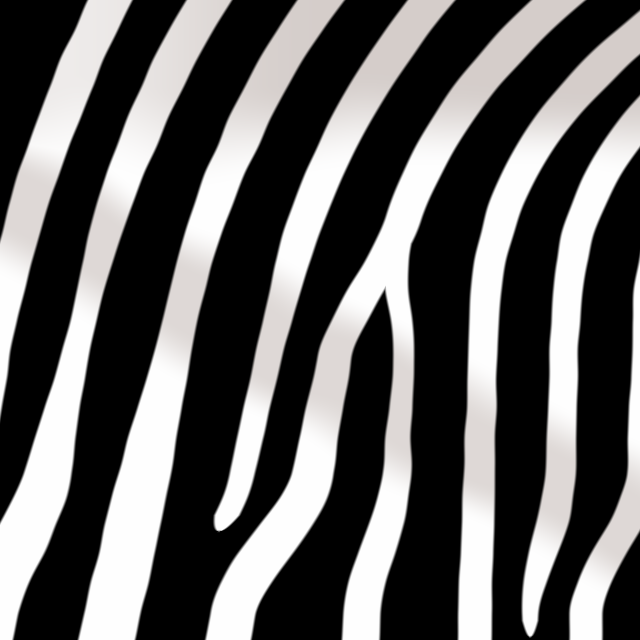
This pattern is drawn by a WebGL 1 fragment shader. Its source:

```glsl
precision highp float;
// Zebra hide: curved white stripes with forks and tapered tips on black.

uniform vec2 u_resolution;

#define STRIPES 9
#define SPACING 0.127
#define MID_HEIGHT 0.52
#define SWEEP 0.18
#define EDGE_SOFTNESS 0.0028
#define WOBBLE 0.0035
#define BLACK vec3(0.0)
#define WHITE vec3(0.995)
#define WARM_GREY vec3(0.855, 0.83, 0.82)

float hash(vec2 p) {
  vec3 q = fract(vec3(p.xyx) * 0.1031);
  q += dot(q, q.yzx + 33.33);
  return fract((q.x + q.y) * q.z);
}

float noise(vec2 p) {
  vec2 cell = floor(p), f = fract(p);
  f = f * f * (3.0 - 2.0 * f);
  return mix(mix(hash(cell), hash(cell + vec2(1.0, 0.0)), f.x),
             mix(hash(cell + vec2(0.0, 1.0)), hash(cell + vec2(1.0)), f.x), f.y);
}

float bell(float x) { return exp(-x * x); }

// Centre line of stripe i, "down" being the distance from the top edge.
float freeCentre(float i, float down) {
  float rise = (MID_HEIGHT - down) / MID_HEIGHT;
  float lean = mix(0.12, 0.015, smoothstep(3.5, 5.5, i));
  float curl = SWEEP + 0.022 * i - lean;
  float kink = 0.04 * (1.0 + cos(1.5708 * i)) * smoothstep(0.74, 0.96, down);
  return SPACING * i - 0.007 + 0.055 * bell(0.775 * (i - 3.0))
       + lean * rise + curl * pow(max(rise, 0.0), 2.4) - kink;
}

// The first two stripes of each group of four join above their fork.
float centre(float i, float down) {
  float group = floor(i / 4.0);
  float lead = 4.0 * group;
  float x = freeCentre(i, down);
  if (i - lead > 1.5) return x;
  float fork = 0.45 - 1.5 * abs(group - 1.0);
  float joined = 1.0 - smoothstep(fork - 0.11, fork + 0.11, down);
  float trunk = mix(freeCentre(lead, down), freeCentre(lead + 1.0, down), 0.6);
  return mix(x, trunk, joined);
}

float halfWidth(float i, float down) {
  float pinch = mod(i, 4.0) == 1.0 ? 0.012 : 0.004;
  float growth = 0.014 * (1.0 - smoothstep(2.0, 6.0, i));
  return 0.031 - 0.0007 * i - pinch * bell((down - 0.57) / 0.24)
       + growth * smoothstep(0.45, 0.8, down);
}

// Signed distance to stripe i; the last of each group ends in a rounded tip.
float stripe(float i, vec2 p) {
  float e = 0.005;
  float slope = (centre(i, p.y + e) - centre(i, p.y - e)) / (2.0 * e);
  float across = abs(p.x - centre(i, p.y)) / sqrt(1.0 + slope * slope);
  float width = halfWidth(i, p.y);
  if (mod(i, 4.0) < 2.5) return across - width;
  float group = floor(i / 4.0);
  float left = 0.83 + 0.165 * group - p.y;
  width *= mix(0.45, 1.0, smoothstep(0.0, 0.5 - 0.3 * group, left));
  width *= sqrt(clamp(left / 0.025, 0.0, 1.0));
  return max(across - width, -left);
}

void main() {
  vec2 uv = gl_FragCoord.xy / u_resolution;
  vec2 p = vec2(uv.x, 1.0 - uv.y);

  // Slightly uneven outlines
  vec2 hide = p;
  hide.x += WOBBLE * (noise(p * vec2(9.0, 22.0)) - 0.5);

  float d = 1.0;
  for (int n = 0; n < STRIPES; n++) d = min(d, stripe(float(n), hide));

  // Grey shading along the top and in a soft diagonal band
  float drift = 0.05 * (noise(p * 7.0 + 4.0) - 0.5);
  float top = 1.0 - smoothstep(0.13, 0.28, p.y + drift);
  top *= mix(0.45, 1.15, smoothstep(0.1, 0.5, p.x));
  float offset = abs(p.y - 0.31 - 0.52 * p.x + drift);
  float band = 0.9 * (1.0 - smoothstep(0.04, 0.13, offset));
  vec3 hair = mix(WHITE, WARM_GREY, max(top, band));

  float soft = max(EDGE_SOFTNESS, 0.75 / u_resolution.y);
  gl_FragColor = vec4(mix(hair, BLACK, smoothstep(-soft, soft, d)), 1.0);
}
```
